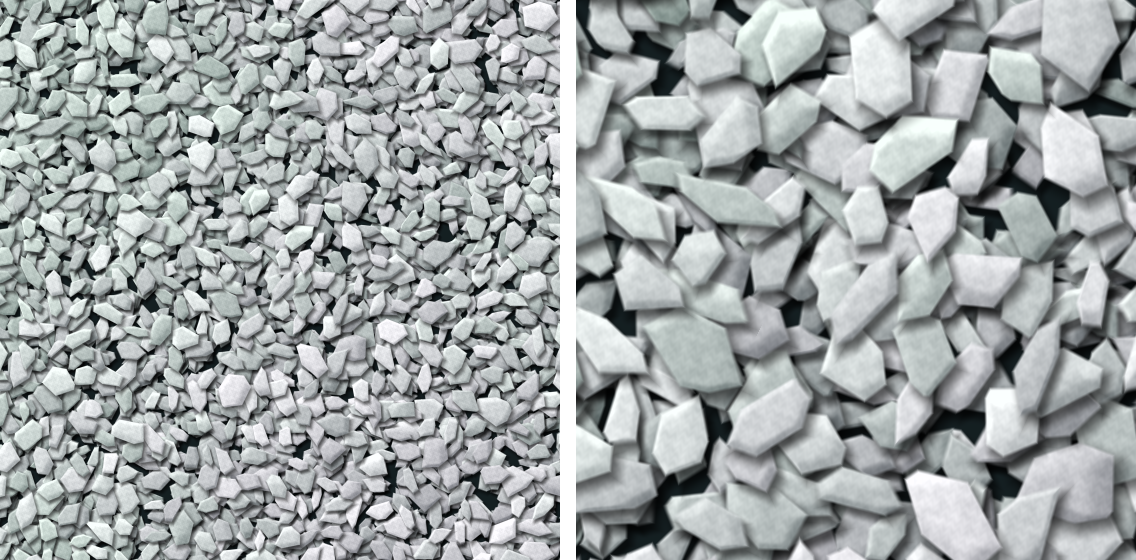
Left: the whole. Right: its middle third, enlarged.
Write a WebGL 2 fragment shader that draws this texture.

```glsl
#version 300 es
precision highp float;

uniform vec2 u_resolution;
out vec4 fragColor;

#define LAYERS 5
#define SIDES 6
#define CELLS_BOTTOM 30.0
#define CELLS_TOP 22.0
#define PRESENCE 0.86
#define LIGHT vec2(-0.55, 0.83)
#define SHADOW_LENGTH 0.0055
#define SHADOW_DEPTH 0.58
#define FACET_SHARPNESS 26.0
#define FACET_CONTRAST 0.23
#define GRAIN 0.022
#define EDGE_SOFTNESS 0.0011

const float TAU = 6.2831853;
const vec3 GAP_COLOR = vec3(0.08, 0.12, 0.13);
const vec3 LIT_COLOR = vec3(0.95, 0.97, 0.96);

vec2 hash2(vec2 p) {
    vec3 h = fract(p.xyx * vec3(0.1031, 0.1030, 0.0973));
    h += dot(h, h.yzx + 33.33);
    return fract((h.xx + h.yz) * h.zy);
}

// Layered sines, used as fine surface roughness
float roughness(vec2 p, float seed) {
    float sum = 0.0, gain = 1.0;
    for (int i = 0; i < 3; i++) {
        p = mat2(0.8, 0.6, -0.6, 0.8) * p;
        sum += gain * sin(p.x + seed + 1.7 * sin(p.y + seed * 2.3));
        p *= 1.9;
        gain *= 0.7;
    }
    return sum;
}

// Paints one faceted stone and its shadow over the colour below
vec3 paintStone(vec3 below, vec2 local, vec2 id, float cells, float depth, vec2 p) {
    vec2 shape = hash2(id + 11.7);
    vec2 look = hash2(id + 47.3);
    float angle = TAU * hash2(id + 83.1).x;
    vec2 axis = vec2(cos(angle), sin(angle));
    vec2 side = vec2(-axis.y, axis.x);
    vec2 stretch = mix(0.41, 0.68, shape.x * shape.x) * vec2(1.22, mix(0.5, 1.0, shape.y));
    vec2 q = vec2(dot(local, axis), dot(local, side)) / stretch;
    vec2 shadowShift = -LIGHT * SHADOW_LENGTH * cells;
    vec2 shadowQ = q - vec2(dot(shadowShift, axis), dot(shadowShift, side)) / stretch;

    // The top face competes with the sloping side faces
    float outline = length(q) - 1.13;
    float shadowLine = length(shadowQ) - 1.13;
    float total = exp2(-FACET_SHARPNESS * 0.32);
    vec2 tilt = total * 0.7 * (look - 0.5);
    for (int k = 0; k < SIDES; k++) {
        vec2 r = hash2(id + 17.3 * float(k) + 131.0);
        float a = (float(k) + 0.62 * r.x) * TAU / float(SIDES);
        vec2 n = vec2(cos(a), sin(a));
        float reach = mix(0.62, 1.0, r.y);
        float face = dot(q, n) - reach;
        outline = max(outline, face);
        shadowLine = max(shadowLine, dot(shadowQ, n) - reach);
        float steepness = mix(0.6, 3.2, fract(r.x * 7.3 + r.y * 3.1));
        float weight = exp2(-FACET_SHARPNESS * max(-face * steepness, 0.0));
        vec2 slope = normalize(n / stretch);
        tilt += weight * (axis * slope.x + side * slope.y);
        total += weight;
    }

    // Tone from facet direction, stone brightness and depth in the heap
    float facing = dot(tilt / total, LIGHT);
    float tone = mix(0.72, 0.98, look.x) * mix(0.8, 1.0, depth);
    tone += FACET_CONTRAST * (facing > 0.0 ? 0.6 * facing : facing);
    tone += 0.05 * dot(local, LIGHT);
    tone += GRAIN * roughness(p * 330.0, look.y * 40.0);
    vec3 color = mix(GAP_COLOR, LIT_COLOR, clamp(tone, 0.0, 1.04));

    // Drifting green and lilac tints
    float drift = 0.5 + 0.3 * sin(p.x * 4.2 - 1.6) + 0.2 * sin(p.y * 5.0 + p.x * 2.0);
    float tint = clamp(drift + 0.7 * (look.y - 0.5), 0.0, 1.0);
    color += mix(vec3(-0.022, 0.012, -0.006), vec3(0.012, -0.012, 0.016), tint);

    float soft = max(EDGE_SOFTNESS, 0.7 / u_resolution.y);
    float edge = outline * min(stretch.x, stretch.y) / cells;
    float shadow = 1.0 - smoothstep(-0.2, 0.28, shadowLine);
    below *= 1.0 - SHADOW_DEPTH * shadow;
    return mix(color, below, smoothstep(-soft, soft, edge));
}

void main() {
    vec2 p = gl_FragCoord.xy / u_resolution.y;
    vec3 color = GAP_COLOR;

    // Heap of jittered grids, small stones below and larger ones above
    for (int layer = 0; layer < LAYERS; layer++) {
        float depth = float(layer) / float(LAYERS - 1);
        float cells = mix(CELLS_BOTTOM, CELLS_TOP, depth);
        vec2 grid = p * cells + vec2(0.37, 0.61) * float(layer);
        vec2 cell = floor(grid);
        for (int j = -1; j <= 1; j++) {
            for (int i = 1; i >= -1; i--) {
                vec2 corner = cell + vec2(float(i), float(j));
                vec2 id = corner + 71.0 * float(layer) + 5.0;
                vec2 local = grid - corner - mix(vec2(0.14), vec2(0.86), hash2(id));
                if (dot(local, local) > 1.2 || hash2(id + 203.0).y > PRESENCE) continue;
                color = paintStone(color, local, id, cells, depth, p);
            }
        }
    }
    fragColor = vec4(clamp(color, 0.0, 1.0), 1.0);
}
```
